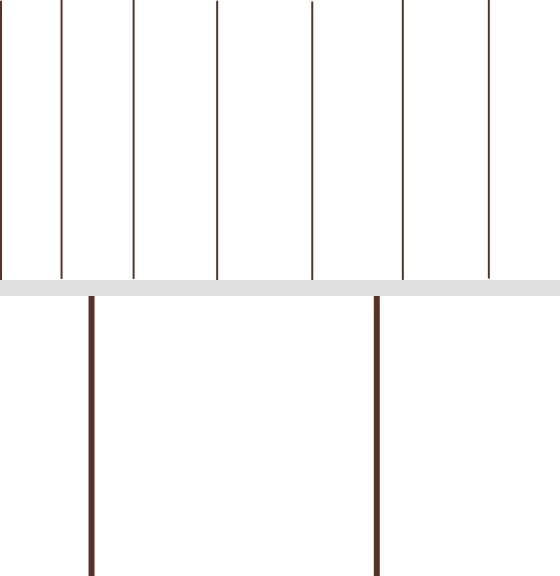
Top, the full canvas; bottom, a detail of the centre.
A WebGL 1 fragment shader for this pattern:

```glsl
precision highp float;
// Seven thin brown upright lines on white, with uneven gaps and slightly ragged ends.

uniform vec2 u_resolution;

// Pixel coverage of a box, from centre offset and half size in canvas units.
float boxCoverage(vec2 offset, vec2 halfSize) {
  vec2 inside = clamp((halfSize - abs(offset)) * u_resolution + 0.5, 0.0, 1.0);
  return inside.x * inside.y;
}

void main() {
  vec2 uv = gl_FragCoord.xy / u_resolution;
  float ink = 0.0;
  float lineX = 0.0018;

  for (int i = 0; i < 7; i++) {
    float index = float(i);

    // Each line slides up or down a little, so one end stops short of the edge.
    float slide = 0.0052 * cos(1.366 * (index - 3.8));
    float bottom = slide < 0.0 ? -slide : -0.02;
    float top = slide > 0.0 ? 1.0 - slide : 1.02;

    vec2 centre = vec2(lineX, 0.5 * (bottom + top));
    vec2 halfSize = vec2(0.00178, 0.5 * (top - bottom));
    ink = max(ink, boxCoverage(uv - centre, halfSize));

    // Gaps widen up to the fourth, then narrow gently.
    lineX += min(0.1081 + 0.02057 * index, 0.1941 - 0.0081 * index);
  }

  vec3 paper = vec3(1.0);
  vec3 brown = vec3(0.34, 0.19, 0.15);
  gl_FragColor = vec4(mix(paper, brown, ink), 1.0);
}
```
